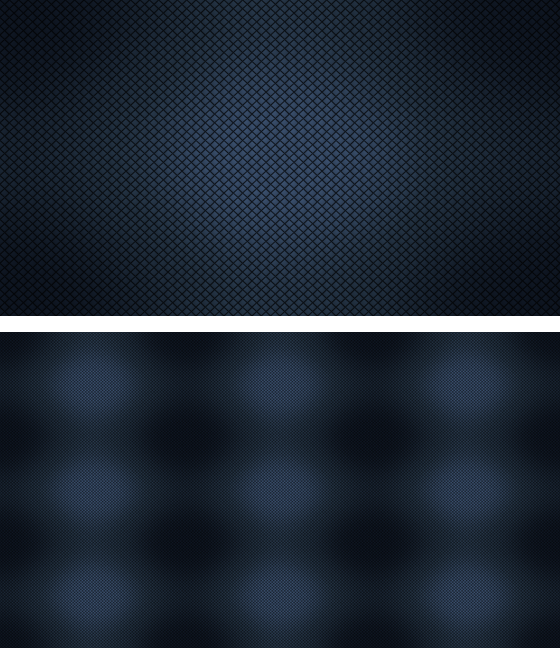
Top: one tile. Bottom: repeated 3 by 3.
Write a Shadertoy shader that draws this pattern.

```glsl
// Dark blue diagonal basket weave under a soft central glow.
// A rotated lattice gives the diamonds; cell parity picks which strand lies on top.
// Whole repeat counts, periodic glow and layered sines keep every edge seamless.

const float PI = 3.14159265;
const vec2 REPEATS = vec2(60.0, 36.0);       // diamonds across and down
const float GAP_HALF_WIDTH = 0.09;           // in strand widths
const float GAP_SOFTNESS = 0.07;
const float GAP_BRIGHTNESS = 0.36;
const float EDGE_LIGHT = 0.20;               // slope of light across a strand
const float END_SHADE = 0.20;                // dimming where a strand dips under
const float WEAR = 0.025;                    // brightness change between strands
const vec2 FALLOFF = vec2(0.72, 0.38);       // glow fade across and down
const vec3 GLOW_COLOR = vec3(0.212, 0.290, 0.400);
const vec3 MID_COLOR  = vec3(0.132, 0.190, 0.252);
const vec3 RIM_COLOR  = vec3(0.052, 0.080, 0.125);

// Layered sines with whole frequencies, so they wrap on the unit square.
float wrappedVariation(vec2 p) {
    float a = sin(2.0 * PI * dot(p, vec2(17.0, 11.0)));
    float b = sin(2.0 * PI * dot(p, vec2(-23.0, 7.0)) + 1.7 * a);
    float c = sin(2.0 * PI * dot(p, vec2(9.0, -13.0)) + 1.3 * b);
    return (a + b + c) / 3.0;
}

// Strand brightness, including the dark gaps between diamonds.
float weave(vec2 uv, float pixel) {
    vec2 grid = uv * REPEATS;
    vec2 lattice = vec2(grid.x + grid.y, grid.x - grid.y);
    vec2 cell = floor(lattice);
    vec2 local = lattice - cell;

    // Alternate the strand direction, with light from above.
    bool rising = mod(cell.x + cell.y, 2.0) < 0.5;
    float across = rising ? 1.0 - local.y : local.x;
    float along = rising ? local.x : local.y;
    float ends = pow(abs(2.0 * along - 1.0), 4.0);
    float shade = 1.0 + EDGE_LIGHT * (across - 0.5) - END_SHADE * ends;

    // Slight brightness change from one strand to the next.
    vec2 center = cell + 0.5;
    vec2 home = 0.5 * vec2(center.x + center.y, center.x - center.y) / REPEATS;
    shade *= 1.0 + WEAR * wrappedVariation(home);

    // Soft gap along all four sides.
    vec2 border = 0.5 - abs(local - 0.5);
    float blur = max(GAP_SOFTNESS, 0.6 * pixel);
    float face = smoothstep(GAP_HALF_WIDTH - blur, GAP_HALF_WIDTH + blur,
                            min(border.x, border.y));
    return shade * mix(GAP_BRIGHTNESS, 1.0, face);
}

// Periodic glow: brightest in the middle, dimmest in the corners.
vec3 glow(vec2 uv) {
    vec2 wave = sin(PI * (uv - 0.5));
    float distance2 = dot(FALLOFF, wave * wave);
    vec3 inner = mix(GLOW_COLOR, MID_COLOR, smoothstep(0.0, 0.5, distance2));
    return mix(inner, RIM_COLOR, smoothstep(0.35, 1.1, distance2));
}

void mainImage(out vec4 fragColor, in vec2 fragCoord) {
    vec2 uv = fragCoord / iResolution.xy;
    float pixel = length(REPEATS / iResolution.xy);
    fragColor = vec4(glow(uv) * weave(uv, pixel), 1.0);
}
```
